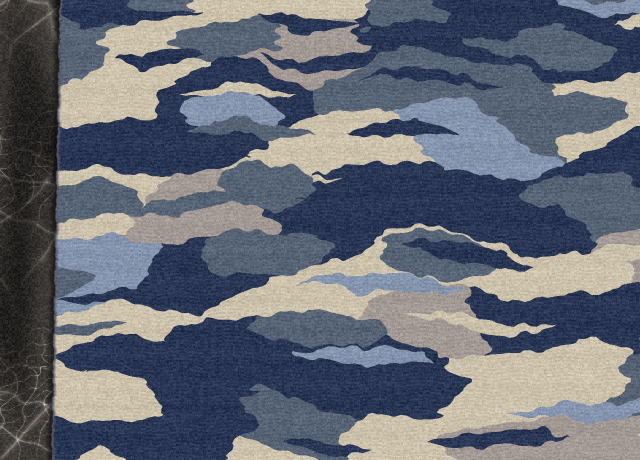
Give the GLSL for this texture, as a WebGL 2 fragment shader.

```glsl
#version 300 es
precision highp float;
// A flat woven rug with ragged, sideways-stretched colour patches beside a
// strip of crinkled dark plastic. Patches are soft cellular noise where the
// heaviest colour wins, roughened by layered sines, under blobs and slivers.
uniform vec2 u_resolution;
out vec4 fragColor;

const int INKS = 5;
const int NONE = -1;

float hash(vec2 p) {
  vec3 q = fract(p.xyx * 0.1031);
  q += dot(q, q.yzx + 33.33);
  return fract((q.x + q.y) * q.z);
}

// Smooth random steps along one axis.
float jog(float t, float seed) {
  float cell = floor(t);
  return mix(hash(vec2(cell, seed)), hash(vec2(cell + 1.0, seed)), smoothstep(0.2, 0.8, t - cell)) - 0.5;
}

// Maps a uniform value to navy, slate, cream, taupe or pale blue.
int pickInk(float v) {
  return v < 0.34 ? 0 : v < 0.51 ? 1 : v < 0.82 ? 2 : v < 0.90 ? 3 : 4;
}

vec3 inkColour(int ink) {
  vec3 inks[INKS] = vec3[INKS](
    vec3(0.16, 0.21, 0.33), vec3(0.34, 0.39, 0.46), vec3(0.80, 0.76, 0.67),
    vec3(0.64, 0.60, 0.58), vec3(0.52, 0.58, 0.68));
  return inks[ink];
}

// Layered sines roughen outlines; steps by row and column notch them.
vec2 raggedWarp(vec2 p) {
  vec2 notch = vec2(0.05 * jog(p.y * 24.0, 5.0) + 0.022 * jog(p.y * 75.0, 8.0),
                    0.022 * jog(p.x * 13.0, 2.0) + 0.010 * jog(p.x * 40.0 + p.y * 9.0, 4.0));
  p += notch;
  float amp = 0.022, freq = 6.0;
  for (int i = 0; i < 6; i++) {
    float phase = float(i) * 2.3;
    vec2 wave = sin(freq * (p.yx + 0.4 * p * vec2(1.0, -1.0)) + vec2(phase, phase + 1.7));
    p += amp * vec2(2.0, 0.7) * wave;
    amp *= 0.57;
    freq *= 1.9;
  }
  return p;
}

// Each cell adds a soft weight to its ink; the heaviest ink is shown.
int patchInk(vec2 p) {
  vec2 q = p / vec2(0.25, 0.125);
  vec2 base = floor(q);
  float weight[INKS] = float[INKS](0.0, 0.0, 0.0, 0.0, 0.0);
  for (int y = -1; y <= 1; y++)
    for (int x = -1; x <= 1; x++) {
      vec2 cell = base + vec2(x, y);
      vec2 seed = cell + 0.1 + 0.8 * vec2(hash(cell + 3.0), hash(cell + 57.0));
      float v = fract(0.17 * cell.x + 0.618 * cell.y + 0.3 * hash(cell + 21.0));
      vec2 d = q - seed;
      weight[pickInk(v)] += exp(-8.0 * dot(d, d));
    }
  int best = 0;
  for (int i = 1; i < INKS; i++)
    if (weight[i] > weight[best]) best = i;
  return best;
}

// Scattered marks, one per cell; power sets tapered or rounded ends.
int markInk(vec2 p, vec2 size, vec2 reach, vec2 power, float chance, float slate, float seed) {
  float row = floor(p.y / size.y);
  p.x += size.x * hash(vec2(row, seed));
  vec2 cell = vec2(floor(p.x / size.x), row);
  vec2 key = cell + seed;
  vec2 scatter = 2.0 * vec2(hash(key + 11.0), hash(key + 47.0)) - 1.0;
  vec2 d = p - (cell + 0.5) * size - scatter * (0.5 * size - reach);
  vec2 radius = reach * mix(vec2(0.55), vec2(1.0), vec2(hash(key + 71.0), hash(key + 93.0)));
  vec2 r = pow(abs(d) / radius, power);
  if (r.x + r.y > 1.0 || hash(key + 37.0) > chance) return NONE;
  return hash(key + 131.0) < slate ? 1 : pickInk(hash(key + 151.0));
}

int rugInk(vec2 p) {
  p = raggedWarp(p);
  int ink = markInk(p, vec2(0.40, 0.085), vec2(0.18, 0.020), vec2(2.0, 1.0), 0.6, 0.0, 9.0);
  if (ink == NONE) ink = markInk(p, vec2(0.38, 0.17), vec2(0.16, 0.055), vec2(3.0, 2.0), 0.5, 0.55, 203.0);
  return ink == NONE ? patchInk(p) : ink;
}

// Rows of yarn, single knots and faint long bands of dye.
float weave(vec2 p) {
  float rows = sin(6.2832 * (p.y * 125.0 + 0.3 * sin(p.x * 60.0)));
  float knots = hash(floor(p * vec2(170.0, 230.0))) - 0.5;
  float fuzz = hash(floor(p * 360.0) + 400.0) - 0.5;
  float bands = sin(p.y * 83.0 + sin(p.x * 4.0)) + sin(p.y * 191.0 + 2.0 * sin(p.x * 3.0));
  return 0.016 * rows + 0.06 * knots + 0.07 * fuzz + 0.006 * bands;
}

// Crossing creases catch light on the plastic.
vec3 plastic(vec2 p) {
  vec2 q = p;
  float glint = 0.0, freq = 17.0;
  for (int i = 0; i < 5; i++) {
    float angle = float(i) * 1.9 + 0.5;
    q += 0.25 / freq * sin(q.yx * freq * 1.7 + angle);
    float fold = 1.0 - abs(sin(freq * dot(q, vec2(cos(angle), sin(angle)))));
    glint += pow(fold, 10.0) * (0.4 + 0.6 * sin(q.y * 13.0 + angle * 3.0));
    freq *= 1.6;
  }
  float sheen = 0.5 + 0.5 * sin(p.y * 9.0 + 2.0 * sin(p.x * 25.0 + p.y * 4.0));
  float light = 0.12 + 0.11 * sheen + 0.22 * max(glint, 0.0) * (0.4 + sheen);
  light += 0.09 * (hash(floor(p * 300.0)) - 0.5);
  return light * vec3(1.06, 1.0, 0.94);
}

void main() {
  float pixel = 1.0 / u_resolution.y;
  vec2 p = gl_FragCoord.xy * pixel;
  vec3 rug = vec3(0.0);
  for (int i = 0; i < 9; i++) {  // nine samples smooth the outlines
    rug += inkColour(rugInk(p + vec2(i % 3 - 1, i / 3 - 1) / 3.0 * pixel)) / 9.0;
  }
  rug += weave(p);
  // The rug edge leans slightly, with a worn rim and a shadow beside it.
  float edge = p.x - mix(0.112, 0.130, p.y) - 0.0015 * sin(p.y * 90.0 + sin(p.y * 230.0));
  rug = mix(vec3(0.33, 0.35, 0.41) + weave(p), rug, smoothstep(0.0, 0.009, edge));
  vec3 ground = plastic(p) * mix(0.5, 1.0, smoothstep(0.0, 0.018, -edge));
  fragColor = vec4(clamp(mix(ground, rug, smoothstep(-pixel, pixel, edge)), 0.0, 1.0), 1.0);
}
```
